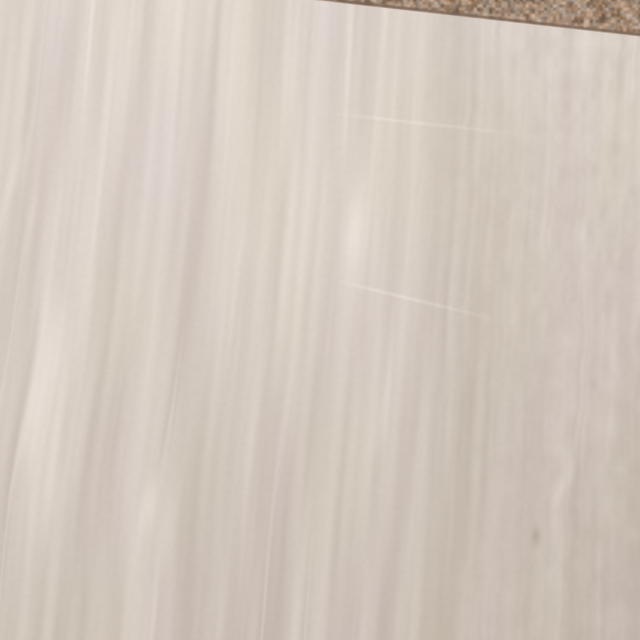
Give the GLSL for this texture, as a Shadertoy shader.

```glsl
// Pale wood-grain panel with leaning streaks and a speckled brown strip in the top right corner.
#define MID_TONE vec3(0.822, 0.779, 0.740)
#define TONE_STEP vec3(0.044, 0.047, 0.049)
#define FLOOR_TONE vec3(0.62, 0.525, 0.445)
#define GAP_TONE vec3(0.47, 0.39, 0.34)
#define LEAN_LEFT 0.13
#define LEAN_RIGHT 0.03
#define FINE_GRAIN 78.0
#define BROAD_GRAIN 24.0
#define EDGE_SLOPE 0.112

float hash(vec2 cell) {
    uvec2 q = uvec2(ivec2(cell)) * uvec2(1597334673u, 3812015801u);
    uint h = (q.x ^ q.y) * 1597334673u;
    h = (h ^ (h >> 15)) * 2246822519u;
    return float((h ^ (h >> 13)) >> 8) / 16777216.0;
}

// Smooth value noise in -1..1
float noise(vec2 p) {
    vec2 cell = floor(p), f = fract(p);
    f = f * f * (3.0 - 2.0 * f);
    float low = mix(hash(cell), hash(cell + vec2(1, 0)), f.x);
    float high = mix(hash(cell + vec2(0, 1)), hash(cell + vec2(1, 1)), f.x);
    return 2.0 * mix(low, high, f.y) - 1.0;
}

// Soft line that fades out at both ends
float scratch(vec2 p, vec2 a, vec2 b) {
    vec2 dir = b - a;
    float along = dot(p - a, dir) / dot(dir, dir);
    float dist = length(p - a - dir * clamp(along, 0.0, 1.0));
    float fade = smoothstep(0.0, 0.3, along) * smoothstep(1.0, 0.5, along);
    return fade * smoothstep(0.005, 0.0, dist);
}

// Signed lightness of the wood, in tone steps
float woodTone(vec2 uv) {
    float rough = smoothstep(0.55, 0.95, uv.x);
    float lean = mix(LEAN_LEFT, LEAN_RIGHT, uv.x);
    float across = uv.x - lean * (uv.y - 0.5);
    across += 0.006 * noise(uv * vec2(3.0, 4.0));
    across += 0.005 * rough * noise(uv * vec2(14.0, 19.0) + 40.0);

    // Overall light: bright top left, dim bottom
    float tone = 1.55 * (uv.y - 0.5) + 0.25 * (0.5 - uv.x) + 0.1;
    tone += 0.4 * noise(vec2(across * 7.0, uv.y * 1.6) + 9.0);

    // Streaks of three widths
    float calm = mix(1.0, 0.55, rough);
    tone += 0.6 * calm * noise(vec2(across * BROAD_GRAIN, uv.y * 1.7) + 21.0);
    tone += 0.55 * calm * noise(vec2(across * FINE_GRAIN, uv.y * 3.3) + 57.0);
    tone += 0.2 * noise(vec2(across * FINE_GRAIN * 1.9, uv.y * 6.0) + 83.0);

    // Thin bright veins
    float vein = 1.0 - abs(noise(vec2(across * 30.0, uv.y * 2.2) + 130.0));
    float veinMask = smoothstep(-0.2, 0.7, noise(vec2(across * 11.0, uv.y * 3.0) + 170.0));
    tone += 1.0 * smoothstep(0.75, 1.0, vein) * veinMask * calm;

    // Mottled, short-grained right side
    float mottle = noise(vec2(across * 62.0, uv.y * 30.0) + 210.0);
    mottle += 0.6 * noise(vec2(across * 110.0, uv.y * 60.0) + 260.0);
    tone += 0.32 * rough * mix(0.7, 1.2, uv.y) * mottle;

    // Faint cross scratches and a small knot
    tone += 0.7 * scratch(uv, vec2(0.50, 0.825), vec2(0.86, 0.785));
    tone += 0.9 * scratch(uv, vec2(0.51, 0.565), vec2(0.80, 0.495));
    vec2 knot = (uv - vec2(0.838, 0.163)) / vec2(0.006, 0.012);
    return tone - 1.4 * exp(-dot(knot, knot));
}

vec3 woodColor(vec2 uv) {
    vec3 color = MID_TONE + TONE_STEP * woodTone(uv);
    // Drifting lilac and olive tint
    float tint = noise(vec2((uv.x - 0.1 * uv.y) * 17.0, uv.y * 4.0) + 300.0);
    color += tint * vec3(0.001, -0.003, 0.011);
    return color + 0.005 * noise(uv * 190.0);
}

vec3 floorColor(vec2 uv) {
    float speckle = 0.10 * noise(uv * 210.0 + 400.0) + 0.10 * noise(uv * 120.0 + 500.0);
    vec3 hue = vec3(0.03, 0.0, -0.03) * noise(uv * 150.0 + 600.0);
    return FLOOR_TONE + speckle + hue;
}

void mainImage(out vec4 fragColor, in vec2 fragCoord) {
    vec2 uv = fragCoord / iResolution.xy;
    float soft = 0.0015 + 0.5 / iResolution.y;

    // Height above the panel's slanted upper edge
    float above = uv.y - 1.0 + EDGE_SLOPE * (uv.x - 0.5);
    vec3 color = mix(woodColor(uv), floorColor(uv), smoothstep(-soft, soft, above));

    // Dark gap along the edge
    float gap = smoothstep(0.0045, 0.0, abs(above - 0.002));
    color = mix(color, GAP_TONE, 0.75 * gap * smoothstep(0.46, 0.54, uv.x));
    fragColor = vec4(color, 1.0);
}
```
